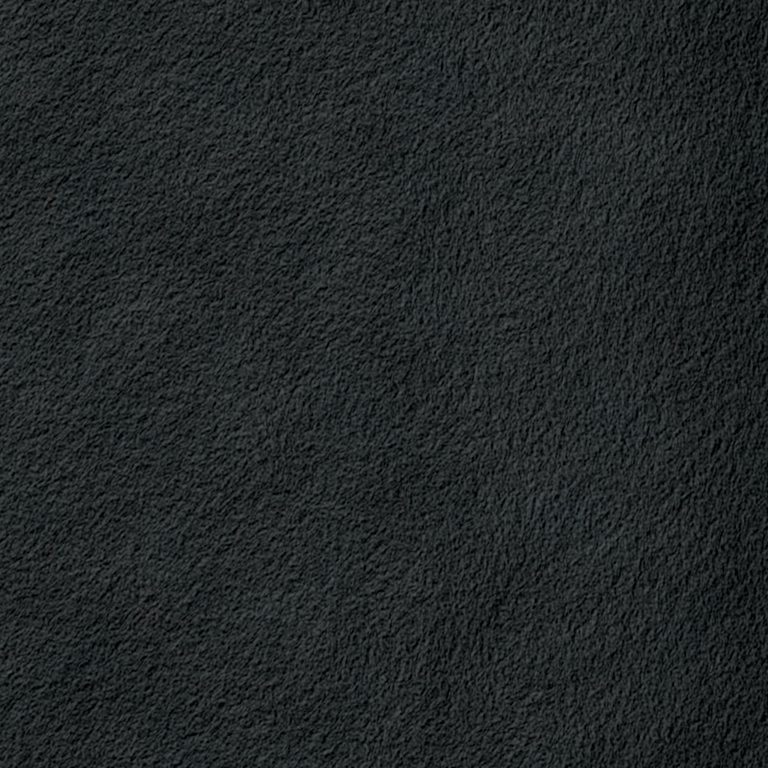
Reproduce this texture procedurally as a WebGL 2 fragment shader.

```glsl
#version 300 es
precision highp float;
// Dark charcoal napped cloth: short matted fibres lit from the upper left.
// Slightly stretched gradient noise is embossed along two nap directions,
// blended across the cloth, then tinted with soft mottling and edge shade.

uniform vec2 u_resolution;
out vec4 outColor;

const vec3 CLOTH_COLOR = vec3(0.136, 0.154, 0.157);
const vec3 TONE_TINT = vec3(0.98, 1.0, 1.02);    // colour of light and shade
const vec3 WARM_TINT = vec3(1.0, -0.25, -0.6);   // faint dye variation
const vec2 FIBRE_FREQ = vec2(98.0, 142.0);       // along, across the nap
const vec2 EMBOSS_STEP = vec2(0.12, 0.5);        // in noise cells
const float SLANTED_NAP = 0.85;                  // angles in radians
const float UPRIGHT_NAP = 1.32;
const float CLUMP_SCALE = 0.45;
const float CLUMP_WEIGHT = 0.45;
const float FINE_SCALE = 1.75;
const float FINE_WEIGHT = 1.15;
const float SPECKLE_FREQ = 235.0;
const float SPECKLE_WEIGHT = 1.0;
const float CURL_FREQ = 45.0;
const float CURL_AMOUNT = 0.0035;
const float CONTRAST = 0.116;
const float CREVICE_SKEW = 0.15;                 // deepens the dark gaps
const float MOTTLE_AMOUNT = 0.034;
const float DYE_AMOUNT = 0.008;
const float EDGE_SHADE = 0.035;

uint scramble(uint n) {
    n = n * 747796405u + 2891336453u;
    n = ((n >> ((n >> 28u) + 4u)) ^ n) * 277803737u;
    return (n >> 22u) ^ n;
}

// Unit gradient vector at a lattice point
vec2 latticeGradient(vec2 cell) {
    ivec2 c = ivec2(cell);
    uint h = scramble(uint(c.x) + scramble(uint(c.y)));
    float angle = float(h & 65535u) * (6.2831853 / 65536.0);
    return vec2(cos(angle), sin(angle));
}

float gradientNoise(vec2 p) {
    vec2 i = floor(p);
    vec2 f = p - i;
    vec2 w = f * f * f * (f * (f * 6.0 - 15.0) + 10.0);
    vec2 e = vec2(1.0, 0.0);
    float a = dot(latticeGradient(i), f);
    float b = dot(latticeGradient(i + e.xy), f - e.xy);
    float c = dot(latticeGradient(i + e.yx), f - e.yx);
    float d = dot(latticeGradient(i + e.xx), f - e.xx);
    return mix(mix(a, b, w.x), mix(c, d, w.x), w.y);
}

// Height difference across the fibres gives lit and shaded flanks
float emboss(vec2 q) {
    return gradientNoise(q) - gradientNoise(q + EMBOSS_STEP);
}

// Clumps, fibres and fibre ends, all lying along one nap angle
float napRelief(vec2 p, float angle) {
    vec2 along = vec2(cos(angle), sin(angle));
    vec2 across = vec2(-along.y, along.x);
    vec2 q = vec2(dot(p, along), dot(p, across)) * FIBRE_FREQ;
    return emboss(q)
         + CLUMP_WEIGHT * emboss(q * CLUMP_SCALE + 71.9)
         + FINE_WEIGHT * emboss(q * FINE_SCALE + 37.3);
}

// Broad patches, slightly stretched up the slanted nap
float mottle(vec2 p) {
    vec2 q = vec2(p.x + p.y, 1.5 * (p.y - p.x));
    return 0.8 * gradientNoise(q * 3.2 + 5.7) + 0.7 * gradientNoise(q * 7.0 + 19.1)
         + 0.5 * gradientNoise(q * 15.0 + 43.7);
}

void main() {
    vec2 uv = gl_FragCoord.xy / u_resolution;
    vec2 p = gl_FragCoord.xy / min(u_resolution.x, u_resolution.y);

    // Curl the fibres a little
    vec2 c = p * CURL_FREQ;
    vec2 curled = p + CURL_AMOUNT * vec2(gradientNoise(c + 3.1),
                                         gradientNoise(c + 61.7));

    // The nap turns upright towards the right; keep the blend's contrast even
    float turn = smoothstep(0.1, 1.0, uv.x + 0.7 * gradientNoise(p * 9.0 + 11.3));
    vec2 weight = normalize(vec2(1.0 - turn, turn));
    float relief = weight.x * napRelief(curled, SLANTED_NAP)
                 + weight.y * napRelief(curled + 2.9, UPRIGHT_NAP);

    // Loose lint, on a lattice turned away from the canvas axes
    vec2 lint = mat2(0.8, 0.6, -0.6, 0.8) * p * SPECKLE_FREQ;
    relief += SPECKLE_WEIGHT * gradientNoise(lint);
    relief -= CREVICE_SKEW * (relief * relief - 0.17);

    // Soft patches, with shade at the right and lower edges
    float tone = CONTRAST * relief + MOTTLE_AMOUNT * mottle(p);
    tone -= EDGE_SHADE * (smoothstep(0.78, 1.0, uv.x)
                        + 0.3 * smoothstep(0.25, 0.0, uv.y) - 0.14);
    float dye = DYE_AMOUNT * (gradientNoise(p * 9.0 + 23.5)
                            + gradientNoise(p * 70.0 + 7.9));

    vec3 color = CLOTH_COLOR + tone * TONE_TINT + dye * WARM_TINT;
    outColor = vec4(clamp(color, 0.0, 1.0), 1.0);
}
```
